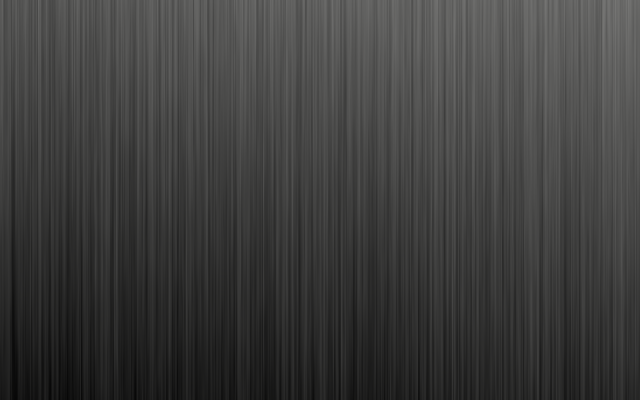
A Shadertoy shader for this texture:

```glsl
const float BOTTOM_LEVEL = 0.114;   // brightness at the lower edge
const float TOP_LEVEL    = 0.370;   // brightness at the upper edge
const float SIDE_TILT    = 0.080;   // extra light from left to right
const vec3  METAL_TINT   = vec3(1.003, 1.002, 0.990);

// Streak layers: columns per height, cells along the height, strength
const vec3 FINE_STREAKS   = vec3(343.0, 1.5, 0.082);
const vec3 MEDIUM_STREAKS = vec3(191.0, 1.1, 0.066);
const vec3 BROAD_STREAKS  = vec3(61.0, 0.8, 0.020);
const vec3 SHORT_SCUFFS   = vec3(331.0, 12.0, 0.030);

// Integer hash of a cell, in 0..1
float hash(ivec2 cell, uint seed) {
    uint h = uint(cell.x) * 1664525u + uint(cell.y) * 22695477u + seed * 747796405u;
    h = (h ^ (h >> 16)) * 2246822519u;
    h = (h ^ (h >> 13)) * 3266489917u;
    h ^= h >> 16;
    return float(h & 65535u) / 65535.0;
}

// Slowly varying brightness down one column, with its own phase
float columnTone(int column, float y, uint seed) {
    float pos = y + 7.0 * hash(ivec2(column, -1), seed);
    int cell = int(floor(pos));
    float blend = smoothstep(0.0, 1.0, fract(pos));
    return mix(hash(ivec2(column, cell), seed),
               hash(ivec2(column, cell + 1), seed), blend);
}

// Columns joined softly sideways, centred on zero
float streaks(vec2 p, vec3 layer, uint seed) {
    vec2 q = p * layer.xy;
    int column = int(floor(q.x));
    float blend = smoothstep(0.0, 1.0, fract(q.x));
    float tone = mix(columnTone(column, q.y, seed),
                     columnTone(column + 1, q.y, seed), blend);
    return (tone - 0.5) * layer.z;
}

void mainImage(out vec4 fragColor, in vec2 fragCoord) {
    vec2 uv = fragCoord / iResolution.xy;
    vec2 p = fragCoord / iResolution.y;

    // Broad light falling from the upper right
    float level = mix(BOTTOM_LEVEL, TOP_LEVEL, uv.y) + SIDE_TILT * (uv.x - 0.5);

    // Brushed grain
    level += streaks(p, FINE_STREAKS, 1u);
    level += streaks(p, MEDIUM_STREAKS, 2u);
    level += streaks(p, BROAD_STREAKS, 3u);
    level += streaks(p, SHORT_SCUFFS, 4u);

    fragColor = vec4(clamp(level * METAL_TINT, 0.0, 1.0), 1.0);
}
```
